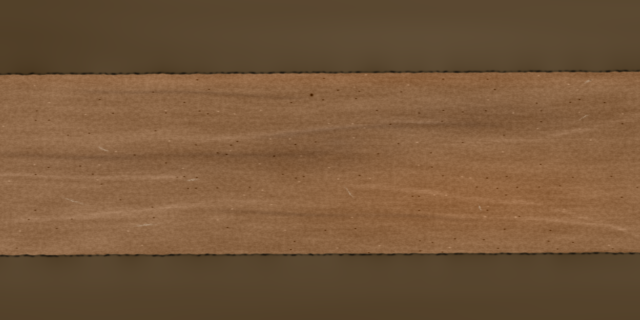
Reproduce this texture procedurally as a Shadertoy shader.

```glsl
float hash(vec2 cell) {
    vec3 q = fract(vec3(cell.xyx) * vec3(0.1031, 0.1030, 0.0973));
    q += dot(q, q.yzx + 33.33);
    return fract((q.x + q.y) * q.z);
}

vec2 gradient(vec2 cell) {
    float angle = 6.2832 * hash(cell);
    return vec2(cos(angle), sin(angle));
}

float gradientNoise(vec2 p) {
    vec2 i = floor(p), f = fract(p);
    vec2 u = f * f * f * (f * (f * 6.0 - 15.0) + 10.0);
    vec2 e = vec2(0.0, 1.0);
    float a = dot(gradient(i), f);
    float b = dot(gradient(i + e.yx), f - e.yx);
    float c = dot(gradient(i + e.xy), f - e.xy);
    float d = dot(gradient(i + e.yy), f - e.yy);
    return mix(mix(a, b, u.x), mix(c, d, u.x), u.y);
}

float fbm(vec2 p, int octaves) {
    float sum = 0.0, amplitude = 1.0;
    for (int i = 0; i < octaves; i++) {
        sum += amplitude * gradientNoise(p);
        p = p * 2.03 + 17.3;
        amplitude *= 0.55;
    }
    return sum;
}

float glow(vec2 p, vec2 center, vec2 radius) {
    vec2 d = (p - center) / radius;
    return exp(-dot(d, d));
}

// Soft bent line from a to b, fading at both ends
float vein(vec2 p, vec2 a, vec2 b, float bend, float width) {
    float t = (p.x - a.x) / (b.x - a.x);
    float y = mix(a.y, b.y, t) + 4.0 * bend * t * (1.0 - t);
    float d = (p.y - y) / width;
    return exp(-d * d) * smoothstep(0.0, 0.15, t) * smoothstep(1.0, 0.85, t);
}

float scratch(vec2 p, vec2 center, float angle, float halfLength, float width) {
    vec2 axis = vec2(cos(angle), sin(angle));
    vec2 d = p - center;
    float along = dot(d, axis);
    float across = dot(d, vec2(-axis.y, axis.x)) + 0.002 * gradientNoise(p * 90.0);
    return glow(vec2(along, across), vec2(0.0), vec2(halfLength, width));
}

// One random fleck per grid cell, kept only in a share of the cells
float flecks(vec2 p, float scale, float share, float radius) {
    vec2 cell = floor(p * scale);
    vec2 spot = 0.25 + 0.5 * vec2(hash(cell + 3.7), hash(cell + 9.1));
    float keep = step(hash(cell + 5.3), share);
    return keep * glow(fract(p * scale), spot, vec2(radius * 1.6, radius));
}

vec3 backdrop(vec2 p, float top, float bottom) {
    vec3 color = vec3(0.352, 0.280, 0.188);
    color += 0.025 * glow(p, vec2(1.35, 0.83), vec2(0.55, 0.12));
    color -= 0.030 * glow(p, vec2(0.0, 0.90), vec2(0.45, 0.25));
    color -= 0.025 * smoothstep(0.17, 0.0, p.y);
    float gap = max(p.y - top, bottom - p.y);
    float smear = gradientNoise(vec2(p.x * 9.0, step(0.5, p.y) * 7.0 + 0.4));
    color += exp(-gap * 28.0) * (0.06 * smear - 0.025);
    return color + 0.008 * gradientNoise(p * vec2(1.5, 14.0));
}

vec3 wood(vec2 p) {
    // Warped, stretched grain
    float warp = 0.022 * gradientNoise(p * vec2(2.2, 3.0) + 4.0);
    vec2 q = vec2(p.x, p.y + warp);
    float broad = fbm(q * vec2(1.2, 15.0), 3);
    float fine = fbm(q * vec2(5.0, 65.0) + 8.0, 3);
    float mottle = fbm(p * vec2(9.0, 14.0), 3);
    float grit = fbm(p * vec2(75.0, 105.0), 2);
    vec3 color = vec3(0.540, 0.393, 0.265);
    color += 0.040 * broad + 0.028 * fine + 0.022 * mottle + 0.048 * grit;

    // Stains and warm patches
    float stain = glow(p, vec2(1.02, 0.53), vec2(0.24, 0.06))
        + 0.9 * glow(p, vec2(1.47, 0.63), vec2(0.34, 0.055))
        + 0.5 * glow(p, vec2(0.45, 0.49), vec2(0.40, 0.04));
    color -= vec3(0.075, 0.064, 0.050) * stain * (0.8 + 0.7 * mottle);
    color += vec3(0.035, 0.006, -0.012) * glow(p, vec2(1.50, 0.38), vec2(0.55, 0.14));
    color += vec3(0.022, 0.020, 0.022) * glow(p, vec2(0.15, 0.42), vec2(0.50, 0.30));
    color += vec3(0.030, 0.010, 0.000) * glow(p, vec2(1.0, 0.755), vec2(1.2, 0.025));

    // Long pale veins and their dark companions
    float pale = vein(q, vec2(1.35, 0.545), vec2(2.08, 0.650), -0.015, 0.009)
        + vein(q, vec2(1.04, 0.425), vec2(1.72, 0.355), 0.006, 0.008)
        + vein(q, vec2(1.58, 0.385), vec2(2.06, 0.235), 0.012, 0.006)
        + vein(q, vec2(1.35, 0.325), vec2(2.05, 0.265), 0.018, 0.007)
        + vein(q, vec2(-0.15, 0.290), vec2(0.95, 0.370), 0.010, 0.008)
        + vein(q, vec2(-0.10, 0.450), vec2(0.65, 0.435), 0.006, 0.007)
        + vein(q, vec2(0.50, 0.535), vec2(1.50, 0.625), 0.012, 0.008);
    float dark = vein(q, vec2(-0.10, 0.525), vec2(1.10, 0.525), -0.020, 0.009)
        + vein(q, vec2(0.75, 0.560), vec2(1.65, 0.615), 0.012, 0.010)
        + vein(q, vec2(0.20, 0.715), vec2(1.00, 0.690), 0.008, 0.007)
        + vein(q, vec2(0.60, 0.330), vec2(1.55, 0.310), 0.008, 0.007);
    color += vec3(0.050, 0.050, 0.052) * pale * (0.8 + 0.6 * fine);
    color -= vec3(0.060, 0.050, 0.038) * dark * (0.8 + 0.6 * fine);

    // Scuffs: center, angle, half length
    vec4 scuffs[8] = vec4[8](
        vec4(0.323, 0.534, -0.45, 0.014), vec4(1.825, 0.634, 0.50, 0.015),
        vec4(1.090, 0.400, -0.90, 0.016), vec4(0.600, 0.438, 0.10, 0.018),
        vec4(1.500, 0.350, -1.20, 0.009), vec4(1.838, 0.746, 0.40, 0.011),
        vec4(0.230, 0.372, -0.30, 0.028), vec4(0.455, 0.297, 0.10, 0.030));
    float scuff = 0.0;
    for (int i = 0; i < 8; i++)
        scuff += scratch(p, scuffs[i].xy, scuffs[i].z, scuffs[i].w, 0.0032);
    scuff *= 0.65 + 0.6 * grit;
    color = mix(color, vec3(0.69, 0.59, 0.49), clamp(scuff, 0.0, 0.65));
    color += 0.10 * flecks(p, 24.0, 0.10, 0.06);
    color -= 0.14 * flecks(p + 3.0, 30.0, 0.12, 0.07);
    return color - 0.30 * glow(p, vec2(0.974, 0.703), vec2(0.005));
}

void mainImage(out vec4 fragColor, in vec2 fragCoord) {
    vec2 p = fragCoord / iResolution.y;
    float pixel = 1.0 / iResolution.y;

    // Slightly tilted plank with rough edges
    float rough = 0.0025 * fbm(vec2(p.x * 38.0, 2.6), 2);
    float top = 0.766 + 0.005 * p.x + rough;
    float bottom = 0.203 + 0.004 * p.x - rough;
    float inside = min(top - p.y, p.y - bottom);
    float mask = smoothstep(-pixel, pixel, inside);
    vec3 color = mix(backdrop(p, top, bottom), wood(p), mask);

    // Broken shadow along the rim
    float breaks = smoothstep(-0.25, 0.45, gradientNoise(vec2(p.x * 55.0, p.y * 4.0)));
    float rim = exp(-pow((inside + 0.003) / 0.0035, 2.0));
    color *= 1.0 - rim * (0.15 + 0.45 * breaks);
    fragColor = vec4(clamp(color, 0.0, 1.0), 1.0);
}
```
